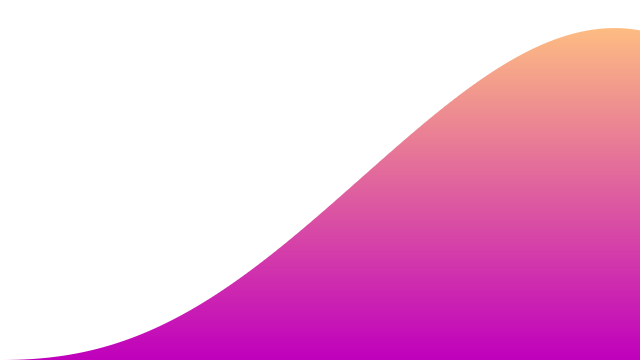
Write a Shadertoy shader that draws this background.

```glsl
// A single smooth hill rising from the lower left to a crest near the right
// edge of a white canvas. Its outline is a polynomial with a flat crest, and
// its fill is a vertical gradient from violet at the foot to apricot on top.

#define CREST_X 0.96
#define CREST_Y 0.922
#define BEND -0.998
#define SKEW 1.301
#define PAPER vec3(1.0)
#define FOOT_COLOR vec3(0.750, 0.000, 0.738)
#define CREST_COLOR vec3(0.992, 0.737, 0.510)

// Height of the hill at x: zero and level at x = 0, level again at the crest.
float hillHeight(float x) {
    float t = x - CREST_X;
    float crestGain = CREST_Y / (CREST_X * CREST_X);
    float crestSlope = -2.0 * crestGain / CREST_X;
    float gain = crestGain + t * (crestSlope + t * (BEND + t * SKEW));
    return x * x * gain;
}

void mainImage(out vec4 fragColor, in vec2 fragCoord) {
    vec2 uv = fragCoord / iResolution.xy;

    // Signed height above the outline, turned into a distance in pixels
    float dx = 0.5 / iResolution.x;
    float slope = (hillHeight(uv.x + dx) - hillHeight(uv.x - dx)) * iResolution.y;
    float above = (uv.y - hillHeight(uv.x)) * iResolution.y;
    float edge = above / sqrt(1.0 + slope * slope);
    float coverage = clamp(0.5 - edge, 0.0, 1.0);

    // Gradient spans the hill from foot to crest
    vec3 fill = mix(FOOT_COLOR, CREST_COLOR, clamp(uv.y / CREST_Y, 0.0, 1.0));
    fragColor = vec4(mix(PAPER, fill, coverage), 1.0);
}
```
